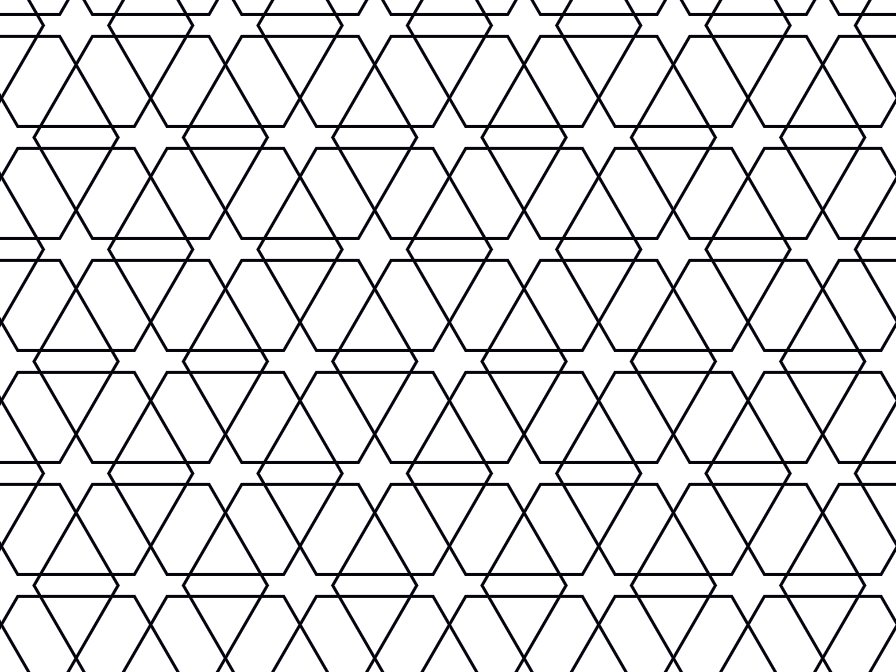
Reproduce this pattern procedurally as a Shadertoy shader.

```glsl
// Lengths are fractions of the canvas height
const vec2  PITCH      = vec2(128.0, 96.0) / 576.0;  // hexagon spacing: column, row
const vec2  ORIGIN     = vec2(1.2, 74.2) / 576.0;    // centre of one hexagon
const float RADIUS     = 100.0 / 576.0;              // centre to corner
const float LINE_WIDTH = 2.6 / 576.0;

const vec3 PAPER    = vec3(1.0);
const vec3 INK      = vec3(0.018, 0.016, 0.03);
const vec3 EDGE_INK = vec3(0.02, 0.01, 0.34);        // cool tint on soft line edges

const float COS30 = 0.866025;

// Signed distance to the sides of a hexagon with corners on the x axis
float hexagon(vec2 p, float radius) {
    p = abs(p);
    return max(p.y, dot(p, vec2(COS30, 0.5))) - radius * COS30;
}

// Distance to the nearest outline among overlapping, staggered hexagons
float hexagonLattice(vec2 p) {
    float nearestRow = round(p.y / PITCH.y);
    float d = 1e3;
    for (int j = -1; j <= 1; j++) {
        float row = nearestRow + float(j);
        float stagger = 0.5 * mod(row, 2.0);
        float column = round(p.x / PITCH.x - stagger);
        for (int i = -1; i <= 1; i++) {
            vec2 centre = vec2(column + float(i) + stagger, row) * PITCH;
            d = min(d, abs(hexagon(p - centre, RADIUS)));
        }
    }
    return d;
}

void mainImage(out vec4 fragColor, in vec2 fragCoord) {
    vec2 p = fragCoord / iResolution.y - ORIGIN;

    // Antialiased line coverage
    float pixel = 1.0 / iResolution.y;
    float coverage = clamp(0.5 + (0.5 * LINE_WIDTH - hexagonLattice(p)) / pixel, 0.0, 1.0);

    vec3 ink = mix(EDGE_INK, INK, coverage);
    fragColor = vec4(mix(PAPER, ink, coverage), 1.0);
}
```
